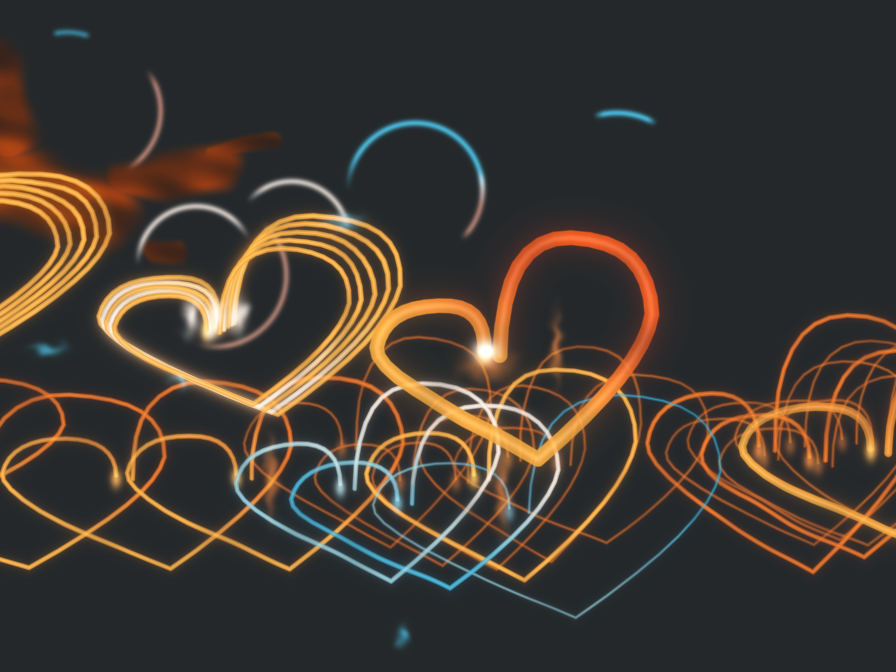
Reproduce this background procedurally as a Shadertoy shader.

```glsl
const vec3 NIGHT = vec3(.142, .158, .167), AMBER = vec3(.95, .66, .25);
const vec3 ORANGE = vec3(.86, .41, .12), EMBER = vec3(.64, .25, .08);
const vec3 CYAN = vec3(.16, .63, .78), PEARL = vec3(.92, .87, .83), ROSE = vec3(.56, .36, .3);

// Curve controls of a lopsided heart, tip at the origin
const vec2 HEART[13] = vec2[](vec2(-.24, .49), vec2(-.24, .69), vec2(-.45, .69), vec2(-.69, .69),
  vec2(-.73, .5), vec2(-.75, .36), vec2(0), vec2(.47, .4), vec2(.51, .65), vec2(.51, .99),
  vec2(.15, 1), vec2(-.17, 1), vec2(-.17, .47));

// Lower hearts: tip, then size
const vec4 ROW[11] = vec4[](
  vec4(-.122, .236, .425, .203), vec4(.043, .155, .4, .257), vec4(.255, .155, .347, .278),
  vec4(.431, .153, .33, .288), vec4(.781, .137, .323, .316), vec4(1.21, .149, .339, .382),
  vec4(1.285, .17, .33, .309), vec4(1.389, .184, .39, .304), vec4(.859, .083, .417, .33),
  vec4(.668, .123, .318, .273), vec4(.582, .135, .314, .295));

vec2 hash2(vec2 p) {
  return fract(sin(vec2(dot(p, vec2(127, 311)), dot(p, vec2(269, 183)))) * 43758.5);
}

float corner(vec2 cell, vec2 f, vec2 o) {
  return dot(hash2(cell + o) * 2. - 1., f - o);
}

float noise(vec2 p) {
  vec2 i = floor(p), f = p - i, u = f * f * (3. - 2. * f);
  return mix(mix(corner(i, f, vec2(0)), corner(i, f, vec2(1, 0)), u.x),
             mix(corner(i, f, vec2(0, 1)), corner(i, f, vec2(1)), u.x), u.y);
}

vec3 screen(vec3 base, vec3 light) {
  return mix(base, vec3(1), clamp(light, 0., 1.));
}

float segment(vec2 p, vec2 a, vec2 b) {
  vec2 v = b - a;
  return length(p - a - v * clamp(dot(p - a, v) / dot(v, v), 0., 1.));
}

float curve(vec2 p, vec2 a, vec2 b, vec2 c) {
  float d = 9.;
  vec2 last = a;
  for (float t = .125; t < 1.1; t += .125) {
    vec2 next = mix(mix(a, b, t), mix(b, c, t), t);
    d = min(d, segment(p, last, next));
    last = next;
  }
  return d;
}

float heart(vec2 p, vec2 s) {
  float d = length(max(abs(p - vec2(-.11, .5) * s) - vec2(.63, .5) * s, 0.));
  if (d > .06) return d;
  d = 9.;
  for (int i = 0; i < 12; i += 2)
    d = min(d, curve(p, HEART[i] * s, HEART[i + 1] * s, HEART[i + 2] * s));
  return d;
}

// Soft blob: center, then size
float spot(vec2 p, vec4 s) {
  vec2 q = (p - s.xy) / s.zw;
  return exp(-dot(q, q));
}

vec3 paintHeart(vec3 c, vec2 p, vec4 place, float w, vec3 low, vec3 high, float power) {
  float pixel = 1. / iResolution.y;
  vec2 s = place.zw, q = p - place.xy + .006 * noise(p * 9. + place.xy * 31.);
  float d = heart(q, s);
  if (d > .06) return c;
  vec3 tone = mix(low, high, smoothstep(.1, .9, q.y / s.y + .6 * q.x / s.x));
  float line = 1. - smoothstep(w - pixel, w + pixel, d);
  line *= power * clamp(.9 + .5 * noise(p * 14. + s * 17.), 0., 1.);
  c = screen(c, tone * tone * .38 * power * exp(-d / w / 1.5));
  c = mix(c, tone + .12 * exp(-d * d / (w * w * .2)), line);
  return screen(c, tone * power * spot(q, vec4(vec2(-.24, .47) * s, .008, .013)));
}

// Five nested hearts
vec3 paintStrands(vec3 c, vec2 p, vec4 place, vec3 low) {
  for (float k = 0.; k < 5.; k++) {
    vec4 inner = vec4(place.xy + vec2(.017 - .009 * k, .004 * k), place.zw * (1. - .055 * k));
    c = paintHeart(c, p, inner, .0038, mix(AMBER, low, mod(k, 2.)), AMBER, .95);
  }
  return c;
}

// Circle: center, then radius
float arc(vec2 p, vec3 circle, float middle, float span) {
  vec2 q = p - circle.xy;
  float d = (length(q) - circle.z) / .005;
  float turn = acos(dot(q, vec2(cos(middle), sin(middle))) / (length(q) + .0001));
  return exp(-d * d) * (1. - smoothstep(span * .6, span, turn));
}

float smear(vec2 p, vec2 a, vec2 b, float r) {
  return 1. - smoothstep(r * .35, r, segment(p, a, b));
}

vec3 paintSmoke(vec3 c, vec2 p) {
  vec2 w = p + .025 * vec2(noise(p * 12.), noise(p * 12. + 40.));
  float m = smear(w, vec2(.4, .785), vec2(.31, .765), .018);
  m = max(m, smear(w, vec2(.33, .75), vec2(.18, .725), .042));
  m = max(m, smear(w, vec2(0, .9), vec2(.02, .79), .05));
  m = max(m, smear(w, vec2(-.02, .74), vec2(.15, .68), .075));
  m = max(m, smear(w, vec2(.23, .62), vec2(.27, .628), .022));
  float grain = .75 + .7 * noise(vec2(p.x * 9. - p.y * 6., p.y * 24. + p.x * 9.));
  return mix(c, EMBER * grain, clamp(m * grain, 0., 1.));
}

vec3 paintArcs(vec3 c, vec2 p) {
  vec3 ring = vec3(.618, .717, .1);
  float cool = arc(p, ring, 1.45, 1.75) + arc(p, vec3(.918, .719, .113), 1.45, .46);
  cool += .6 * arc(p, vec3(.1, .86, .092), 1.5, .35);
  float pale = arc(p, vec3(.292, .606, .087), 1.8, 1.4) + arc(p, vec3(.434, .645, .085), 1.3, 1.2);
  float rose = arc(p, ring, -.25, .6) + arc(p, vec3(.32, .59, .106), -.5, 1.4);
  rose += arc(p, vec3(.139, .835, .1), -.2, .9);
  return screen(c, CYAN * cool + PEARL * .8 * pale + ROSE * rose);
}

vec3 paintSpots(vec3 c, vec2 p) {
  vec2 w = p + .012 * noise(p * 45.);
  float blue = spot(w, vec4(.07, .48, .02, .008)) + spot(w, vec4(.268, .433, .014, .008));
  blue += spot(w, vec4(.599, .054, .008, .012)) + spot(w, vec4(.51, .67, .022, .01));
  float warm = spot(w, vec4(.828, .48, .007, .04)) + spot(w, vec4(.747, .27, .009, .05));
  warm += spot(w, vec4(.403, .29, .008, .045)) + spot(w, vec4(.725, .455, .03, .018));
  float white = 1.4 * spot(p, vec4(.723, .478, .017, .015));
  for (float x = .285; x < .36; x += .035) white += spot(w, vec4(x, .53, .011, .022));
  return screen(c, CYAN * blue * .8 + ORANGE * warm * .7 + PEARL * white);
}

void mainImage(out vec4 fragColor, in vec2 fragCoord) {
  vec2 p = fragCoord / iResolution.y;
  vec3 c = paintArcs(paintSmoke(NIGHT, p), p);
  // Faint echoes
  for (float i = 0.; i < 10.; i++) {
    vec2 r = hash2(vec2(i, 5.8));
    vec4 place = vec4(i < 5. ? .58 + .08 * i : 1.01 + .04 * i, .15 + .06 * r.x, .25 + .08 * r);
    c = paintHeart(c, p, place, .0022, ORANGE, ORANGE, .5);
  }
  // Lower row, cool hearts last
  for (int i = 0; i < 11; i++) {
    vec3 low = i > 7 ? mix(CYAN, PEARL, i == 9 ? .1 : .5) : i == 5 || i == 6 ? ORANGE : AMBER;
    vec3 high = i > 8 ? PEARL : i > 7 ? CYAN : i == 4 ? AMBER : ORANGE;
    float w = i == 7 ? .006 : i == 8 ? .002 : .0033;
    c = paintHeart(c, p, ROW[i], w, low, high, i == 8 ? .6 : .9);
  }
  // Bright upper hearts
  c = paintStrands(c, p, vec4(-.043, .488, .373, .255), AMBER);
  c = paintStrands(c, p, vec4(.395, .382, .361, .297), PEARL);
  c = paintHeart(c, p, vec4(.802, .318, .33, .33), .011, AMBER, vec3(.9, .34, .12), 1.);
  fragColor = vec4(paintSpots(c, p), 1);
}
```
